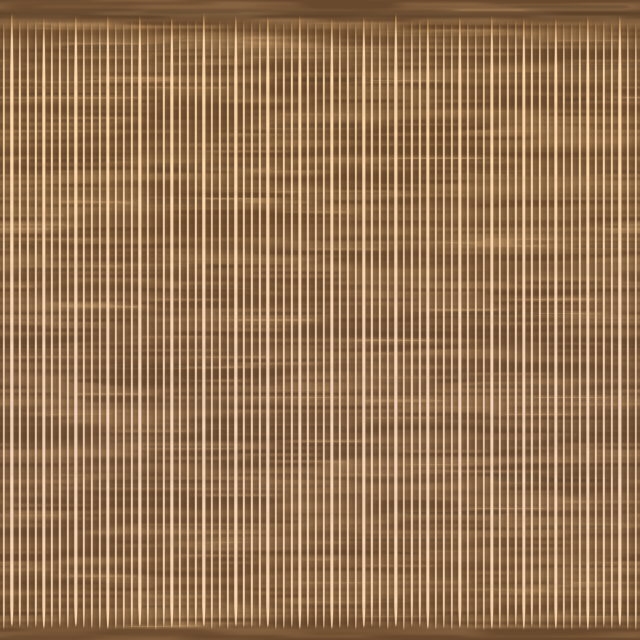
Write a Shadertoy shader that draws this texture.

```glsl
const float TAU = 6.2831853;
const float STRIPES = 80.0;

float hash(vec2 p) {
    p = fract(p * vec2(0.1031, 0.1137));
    p += dot(p, p.yx + 33.33);
    return fract((p.x + p.y) * p.x * 97.3);
}

// One row of wrapped cells, shifted sideways by a random amount
float rowCells(float x, float row, float columns) {
    float u = x * columns + hash(vec2(row, columns)) * columns;
    float cell = floor(u);
    float a = hash(vec2(mod(cell, columns) + 3.0, row + 17.0));
    float b = hash(vec2(mod(cell + 1.0, columns) + 3.0, row + 17.0));
    return mix(a, b, smoothstep(0.3, 0.7, u - cell));
}

// Long horizontal streaks that wrap on both axes
float streaks(vec2 uv, float columns, float rows) {
    float v = uv.y * rows;
    float row = floor(v);
    return mix(rowCells(uv.x, mod(row, rows), columns),
               rowCells(uv.x, mod(row + 1.0, rows), columns),
               smoothstep(0.0, 1.0, v - row));
}

vec3 woodColor(vec2 uv) {
    float fine = streaks(uv, 7.0, 190.0);
    float medium = streaks(uv, 5.0, 96.0);
    float broad = streaks(uv, 4.0, 24.0);
    float grain = 0.4 * fine + 0.35 * medium + 0.25 * broad;
    vec3 wood = mix(vec3(0.41, 0.285, 0.175), vec3(0.56, 0.42, 0.275),
                    smoothstep(0.2, 0.8, grain));
    // Sparse pale and dark fibres
    wood += vec3(0.13, 0.11, 0.08) * smoothstep(0.83, 0.97, fine) * medium;
    return wood * (1.0 - 0.16 * smoothstep(0.78, 0.95, medium));
}

void mainImage(out vec4 fragColor, in vec2 fragCoord) {
    vec2 uv = fragCoord / iResolution.xy;
    float pixel = STRIPES / iResolution.x;

    // Every fourth stripe is thick
    float u = uv.x * STRIPES;
    float id = floor(u);
    float offset = u - id - 0.48;
    float thick = 1.0 - step(0.5, abs(mod(id, 4.0) - 1.0));
    float tall = thick * (1.0 - step(0.5, mod(floor(id / 4.0), 3.0)));
    float vary = hash(vec2(id + 5.0, 41.0));

    // Pointed ends: long taper at the top, short one at the bottom
    float topEnd = 0.966 + 0.006 * vary + 0.006 * thick + 0.004 * tall;
    float fromTop = topEnd - uv.y;
    float fromBottom = uv.y - 0.013 - 0.006 * vary;
    float taper = sqrt(clamp(fromTop / 0.1, 0.0, 1.0))
                * sqrt(clamp(fromBottom / 0.035, 0.0, 1.0));
    float halfWidth = (mix(0.125, 0.205, thick) + 0.03 * (vary - 0.5)) * taper;

    // Soft stripe with a brighter core
    float dist = abs(offset);
    float soft = 0.05 + 0.5 * pixel;
    float inside = smoothstep(0.0, 0.012, fromTop) * smoothstep(0.0, 0.008, fromBottom);
    float stripe = (1.0 - smoothstep(halfWidth - soft, halfWidth + soft, dist)) * inside;
    float core = 1.0 - smoothstep(0.0, halfWidth + soft, dist);

    // Wood, shaded between the stripes
    vec3 color = woodColor(uv);
    color *= 1.0 + 0.05 * inside * cos(TAU * (offset - 0.3));
    float margin = smoothstep(0.967, 0.977, uv.y) * (1.0 - smoothstep(0.979, 0.988, uv.y));
    color *= 1.0 - 0.14 * margin;

    // Stripe tint: pinkish above, peach below, amber at the tips
    float warm = 0.5 - 0.5 * sin(TAU * (uv.y - 0.08));
    vec3 light = mix(vec3(0.94, 0.83, 0.74), vec3(0.98, 0.84, 0.66), warm);
    vec3 edge = mix(vec3(0.78, 0.65, 0.54), vec3(0.82, 0.65, 0.46), warm);
    vec3 tint = mix(edge, light, smoothstep(0.1, 0.6, core));
    tint = mix(vec3(0.80, 0.58, 0.31), tint, smoothstep(0.0, 0.05, fromTop));
    tint *= 0.97 + 0.06 * streaks(uv, 5.0, 96.0);

    color = mix(color, tint, stripe);
    fragColor = vec4(color, 1.0);
}
```
